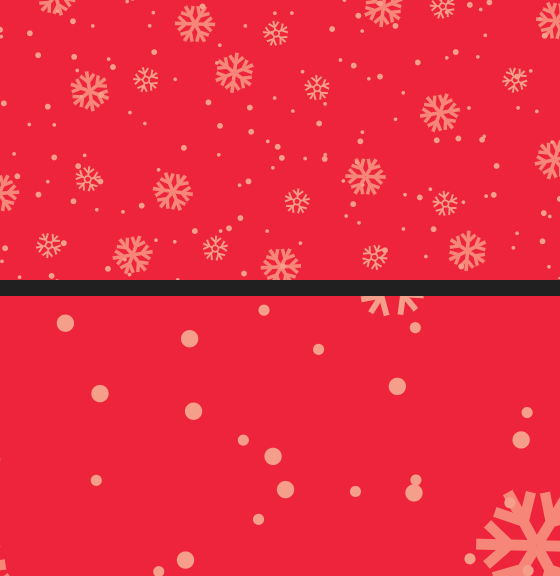
Top: the whole. Bottom: its middle third, enlarged.
This pattern is drawn by a WebGL 1 fragment shader. Its source:

```glsl
precision highp float;

uniform vec2 u_resolution;

#define FLAKE_CELL 0.31
#define LARGE_RADIUS 0.072
#define SMALL_RADIUS 0.046
#define BIG_DOT_CELL 0.125
#define BIG_DOT_RADIUS 0.0103
#define TINY_DOT_CELL 0.11
#define TINY_DOT_RADIUS 0.0066
#define DOT_SHARE 0.52
#define RED vec3(0.93, 0.14, 0.23)
#define CORAL vec3(0.965, 0.53, 0.47)
#define PEACH vec3(0.96, 0.62, 0.54)

const float TAU = 6.2831853;

float hash(vec2 p) {
  return fract(sin(dot(p, vec2(127.1, 311.7))) * 43758.5453);
}

vec2 hash2(vec2 p) {
  return vec2(hash(p + 17.3), hash(p + 41.9));
}

// Coverage of a shape with a one pixel soft edge
float fill(float d) {
  return clamp(0.5 - d * u_resolution.y, 0.0, 1.0);
}

// Straight bar from a to b with square ends
float bar(vec2 p, vec2 a, vec2 b, float halfWidth) {
  vec2 axis = normalize(b - a);
  float halfLength = 0.5 * length(b - a);
  vec2 q = p - 0.5 * (a + b);
  float along = abs(dot(q, axis)) - halfLength;
  float across = abs(q.x * axis.y - q.y * axis.x) - halfWidth;
  return max(along, across);
}

// Fold the plane into half of one arm, lying along +x
vec2 foldArms(vec2 p, float arms, float turn) {
  float sector = TAU / arms;
  float angle = mod(atan(p.y, p.x) + turn, sector) - 0.5 * sector;
  return length(p) * vec2(cos(angle), abs(sin(angle)));
}

// Six solid arms, each with one pair of branches
float largeFlake(vec2 p, float turn) {
  p = foldArms(p, 6.0, turn);
  float arm = bar(p, vec2(0.0), vec2(1.0, 0.0), 0.09);
  float branch = bar(p, vec2(0.45, 0.0), vec2(0.82, 0.34), 0.085);
  return min(arm, branch);
}

// Five thin arms around an open ring
float smallFlake(vec2 p, float turn) {
  float ring = abs(length(p) - 0.25) - 0.065;
  p = foldArms(p, 5.0, turn);
  float arm = bar(p, vec2(0.25, 0.0), vec2(1.0, 0.0), 0.075);
  float branch = bar(p, vec2(0.48, 0.0), vec2(0.84, 0.39), 0.075);
  return min(ring, min(arm, branch));
}

// One dot at a random place in some of the cells
float dots(vec2 p, float cell, float radius, float seed) {
  vec2 id = floor(p / cell);
  vec2 local = p - (id + 0.5) * cell;
  vec2 shift = (hash2(id + seed) - 0.5) * (cell - 2.2 * radius);
  float present = step(hash(id + seed), DOT_SHARE);
  return present * fill(length(local - shift) - radius);
}

// Large and small flakes alternate in rows that are shifted at random
vec3 paintFlakes(vec3 color, vec2 p) {
  float row = floor(p.y / FLAKE_CELL + 0.35);
  p += FLAKE_CELL * vec2(hash(vec2(row, 5.7)), 0.35);
  vec2 id = floor(p / FLAKE_CELL);
  float isLarge = mod(id.x + id.y, 2.0);
  float radius = mix(SMALL_RADIUS, LARGE_RADIUS, isLarge);

  vec2 shift = (hash2(id) - 0.5) * (FLAKE_CELL - 2.1 * radius);
  vec2 q = (p - (id + 0.5) * FLAKE_CELL - shift) / radius;
  float turn = TAU * hash(id + 73.1);
  float d = isLarge > 0.5 ? largeFlake(q, turn) : smallFlake(q, turn);
  return mix(color, mix(PEACH, CORAL, isLarge), fill(d * radius));
}

void main() {
  vec2 p = gl_FragCoord.xy / u_resolution.y;
  vec3 color = paintFlakes(RED, p);

  // Dots lie over the flakes
  float big = dots(p + 0.04, BIG_DOT_CELL, BIG_DOT_RADIUS, 11.0);
  float tiny = dots(p + 0.07, TINY_DOT_CELL, TINY_DOT_RADIUS, 59.0);
  color = mix(color, PEACH, max(big, tiny));

  gl_FragColor = vec4(color, 1.0);
}
```
